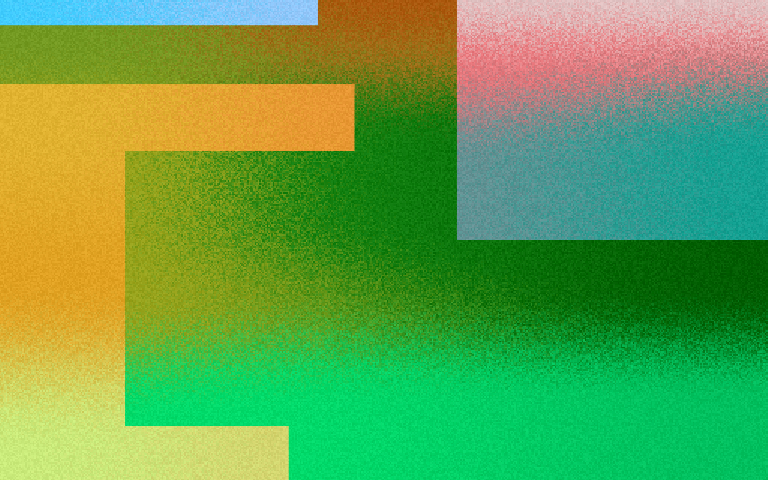
Write a Shadertoy shader that draws this background.

```glsl
// Grainy colour-field gradients: green ground, amber bracket, blue strip and rose-teal panel.

// Layout in fractions of the canvas, x to the right and y downward from the top
const vec2 STRIP_END = vec2(0.414, 0.0525);
const vec2 PANEL_START = vec2(0.595, 0.0);
const vec2 PANEL_END = vec2(1.0, 0.5);
const vec2 ARM_START = vec2(0.0, 0.175);
const vec2 ARM_END = vec2(0.4616, 0.3146);
const float STEM_END = 0.1628;
const vec2 FOOT_START = vec2(0.0, 0.8875);
const float FOOT_END = 0.376;

// Grain: cells per canvas height, spread of the gradients, brightness change
const float GRAIN_CELLS = 320.0;
const vec2 GRAIN_SPREAD = vec2(0.17, 0.085);
const float GRAIN_LIGHT = 0.07;

// Ground colours
const vec3 FOREST = vec3(0.06, 0.50, 0.06);
const vec3 DEEP_FOREST = vec3(0.0, 0.36, 0.0);
const vec3 OLIVE = vec3(0.60, 0.64, 0.11);
const vec3 MOSS = vec3(0.45, 0.60, 0.13);
const vec3 BRONZE = vec3(0.61, 0.45, 0.10);
const vec3 RUST = vec3(0.67, 0.34, 0.05);
const vec3 EMERALD = vec3(0.0, 0.86, 0.42);
const vec3 JADE = vec3(0.0, 0.75, 0.37);

// Shape colours
const vec3 GOLD = vec3(0.88, 0.70, 0.19);
const vec3 APRICOT = vec3(0.91, 0.59, 0.20);
const vec3 AMBER = vec3(0.88, 0.63, 0.13);
const vec3 LIME = vec3(0.79, 0.92, 0.48);
const vec3 STRAW = vec3(0.83, 0.83, 0.43);
const vec3 SKY = vec3(0.25, 0.80, 1.0);
const vec3 PERIWINKLE = vec3(0.58, 0.78, 0.98);
const vec3 BLUSH = vec3(0.88, 0.76, 0.76);
const vec3 ROSE = vec3(0.92, 0.46, 0.48);
const vec3 SLATE = vec3(0.40, 0.57, 0.58);
const vec3 TEAL = vec3(0.07, 0.63, 0.57);

vec3 hash3(vec2 cell) {
    vec3 h = fract(cell.xyx * vec3(0.1031, 0.1030, 0.0973));
    h += dot(h, h.yxz + 33.33);
    return fract((h.xxy + h.yzz) * h.zyx);
}

// Coverage of a box with edges one pixel soft
float box(vec2 uv, vec2 start, vec2 end) {
    vec2 inside = min(uv - start, end - uv) * iResolution.xy + 0.5;
    // Sides on the canvas border stay fully covered
    inside = clamp(inside, 0.0, 1.0);
    return inside.x * inside.y;
}

vec3 groundColor(vec2 q) {
    vec3 color = mix(FOREST, DEEP_FOREST, smoothstep(0.4, 1.0, q.x));

    // Olive glow from the left, wider toward the lower half
    float reach = 0.48 + 0.35 * smoothstep(0.45, 0.7, q.y);
    color = mix(OLIVE, color, smoothstep(0.15, reach, q.x));

    // Warm band along the top
    vec3 warm = mix(MOSS, BRONZE, smoothstep(0.15, 0.5, q.x));
    float rust = smoothstep(0.14, 0.0, q.y) * smoothstep(0.15, 0.5, q.x);
    color = mix(mix(warm, RUST, rust), color, smoothstep(0.1, 0.28, q.y));

    // Bright green floor, starting slightly lower on the left
    float drop = 0.03 * smoothstep(0.4, 0.15, q.x);
    vec3 base = mix(EMERALD, JADE, smoothstep(0.3, 1.0, q.x));
    return mix(color, base, smoothstep(0.62, 0.82, q.y - drop));
}

vec3 bracketColor(vec2 q) {
    vec3 top = mix(GOLD, APRICOT, smoothstep(0.1, 0.45, q.x));
    vec3 color = mix(top, AMBER, smoothstep(0.25, 0.6, q.y));
    vec3 base = mix(LIME, STRAW, smoothstep(0.05, 0.4, q.x));
    return mix(color, base, smoothstep(0.6, 0.92, q.y));
}

vec3 panelColor(vec2 q) {
    float across = smoothstep(0.55, 1.0, q.x);
    vec3 color = mix(BLUSH, ROSE, smoothstep(0.0, 0.15, q.y));
    vec3 cool = mix(SLATE, TEAL, across);
    float lift = 0.05 * across;
    return mix(color, cool, smoothstep(0.13, 0.34, q.y + lift));
}

void mainImage(out vec4 fragColor, in vec2 fragCoord) {
    vec2 uv = fragCoord / iResolution.xy;
    uv.y = 1.0 - uv.y;

    // Scatter the gradient lookup so that colours blend as fine specks
    vec3 grain = hash3(floor(fragCoord / iResolution.y * GRAIN_CELLS)) - 0.5;
    vec2 q = uv + grain.xy * GRAIN_SPREAD;

    vec3 color = groundColor(q);

    // Bracket: upper arm, stem and foot
    float bracket = box(uv, ARM_START, ARM_END);
    bracket = max(bracket, box(uv, ARM_START, vec2(STEM_END, 1.0)));
    bracket = max(bracket, box(uv, FOOT_START, vec2(FOOT_END, 1.0)));
    color = mix(color, bracketColor(q), bracket);

    // Strip and panel at the top
    vec3 strip = mix(SKY, PERIWINKLE, smoothstep(0.0, 0.42, q.x));
    color = mix(color, strip, box(uv, vec2(0.0), STRIP_END));
    color = mix(color, panelColor(q), box(uv, PANEL_START, PANEL_END));

    fragColor = vec4(clamp(color + grain.z * GRAIN_LIGHT, 0.0, 1.0), 1.0);
}
```
